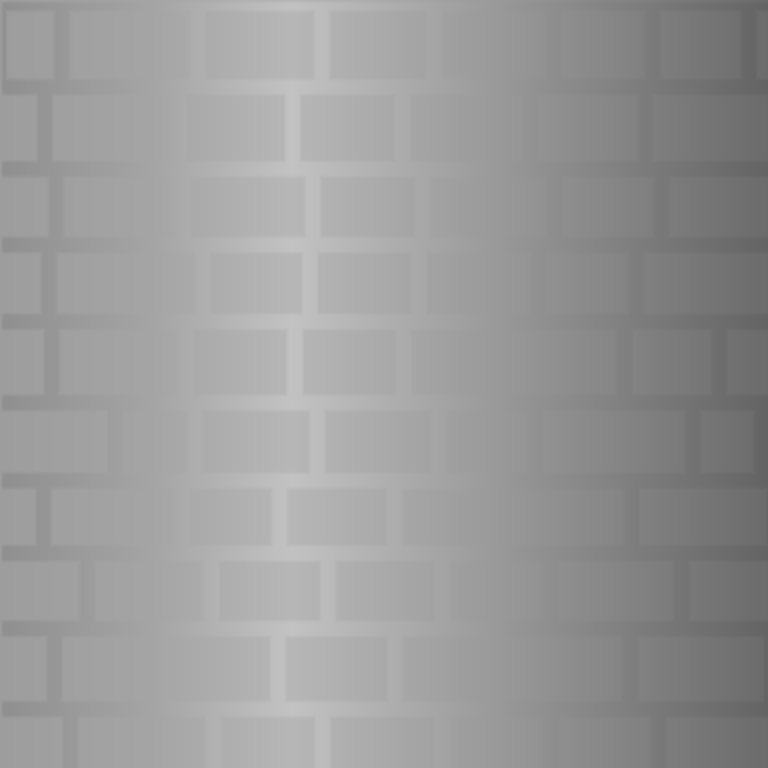
A three.js fragment shader for this texture:

```glsl
#define COURSE_HEIGHT 0.1021
#define FIRST_COURSE 0.0075
#define BRICK_LENGTH 0.15
#define FIRST_JOINT 0.095
#define JOINT_HALF 0.0102
#define JOINT_SOFT 0.0035
#define ROW_SWAY 0.036
#define JOINT_JITTER 0.016
#define RIM 0.006

varying vec2 vUv;

float hash(vec2 p) {
  return fract(sin(dot(p, vec2(127.1, 311.7))) * 43758.5453);
}

// Height of the bed joint above a course, measured from the top
float bedJoint(float row) {
  float drift = 0.0065 * sin(0.449 * row) + 0.0035 * cos(1.611 * (row - 5.7));
  return FIRST_COURSE + COURSE_HEIGHT * row + drift;
}

// Position of an upright joint, more irregular away from the highlight
float headJoint(float column, float row) {
  float sway = ROW_SWAY * cos(2.827 * (row - 2.5));
  float jitter = (hash(vec2(column, row)) * 2.0 - 1.0) * JOINT_JITTER;
  return FIRST_JOINT + column * BRICK_LENGTH + sway + jitter * abs(column - 2.5);
}

float band(float lo, float hi, float x) {
  return clamp((x - lo) / (hi - lo), 0.0, 1.0);
}

// Tone across the curved wall: left edge, shoulder, highlight, shade, right edge
float sheen(float x, float left, float shoulder, float highlight, float shade, float right) {
  float tone = mix(left, shoulder, band(0.0, 0.2, x));
  tone = mix(tone, highlight, band(0.2, 0.38, x));
  tone = mix(tone, shade, band(0.38, 0.67, x));
  return mix(tone, right, band(0.67, 1.0, x));
}

void main() {
  vec2 p = vec2(vUv.x, 1.0 - vUv.y);

  // Find the course and the nearest bed joint
  float row = -1.0;
  float jointDistance = 1.0;
  for (int i = 0; i < 11; i++) {
    float bed = bedJoint(float(i));
    if (p.y > bed) row = float(i);
    jointDistance = min(jointDistance, abs(p.y - bed));
  }

  // Nearest upright joint within the course
  if (row >= 0.0) {
    for (int k = -1; k < 8; k++) {
      jointDistance = min(jointDistance, abs(p.x - headJoint(float(k), row)));
    }
  }

  float mortar = 1.0 - smoothstep(JOINT_HALF - JOINT_SOFT, JOINT_HALF + JOINT_SOFT, jointDistance);

  // Joints fade at the left and top rims
  mortar *= smoothstep(0.0, RIM, p.x) * smoothstep(0.0, RIM, p.y);

  float brickTone = sheen(p.x, 0.615, 0.645, 0.715, 0.59, 0.42);
  float mortarTone = sheen(p.x, 0.56, 0.645, 0.76, 0.585, 0.39);
  gl_FragColor = vec4(vec3(mix(brickTone, mortarTone, mortar)), 1.0);
}
```
